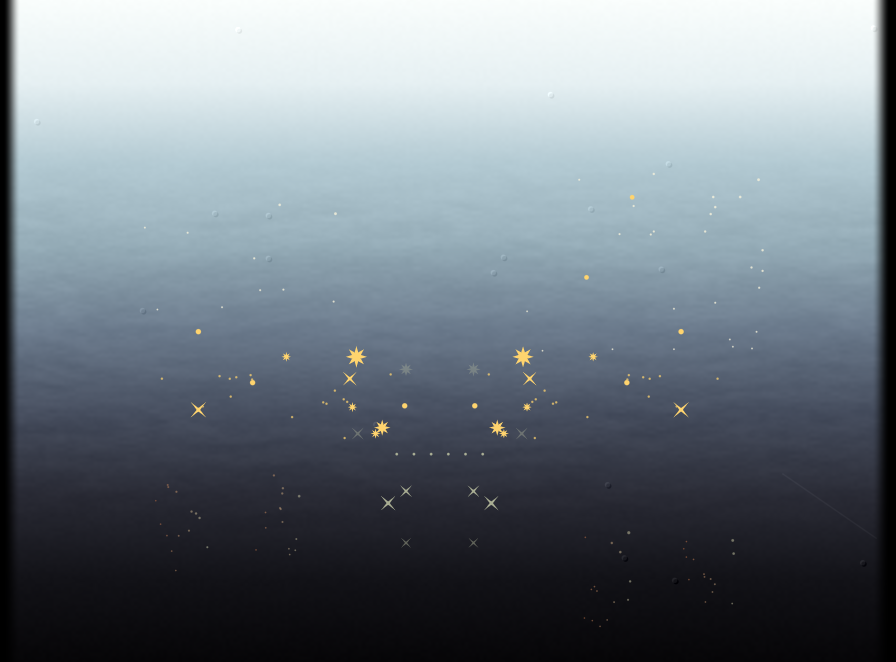
This background is drawn by a Shadertoy shader. Its source:

```glsl
// Golden stars mirrored over a misty sea fading from white sky to black depths.

float hash(vec2 p) {
    return fract(sin(dot(p, vec2(127.1, 311.7))) * 43758.5453);
}

vec2 hash2(float n) {
    return vec2(hash(vec2(n, 1.3)), hash(vec2(n, 7.9)));
}

float noise(vec2 p) {
    vec2 i = floor(p), f = fract(p);
    f = f * f * (3.0 - 2.0 * f);
    return mix(mix(hash(i), hash(i + vec2(1, 0)), f.x),
               mix(hash(i + vec2(0, 1)), hash(i + vec2(1, 1)), f.x), f.y);
}

// Evenly spaced colour stops, bottom to top
vec3 seaGradient(float y) {
    vec3 stops[9] = vec3[9](
        vec3(0.025, 0.022, 0.03), vec3(0.07, 0.07, 0.09), vec3(0.16, 0.165, 0.205),
        vec3(0.275, 0.305, 0.37), vec3(0.42, 0.48, 0.55), vec3(0.58, 0.67, 0.715),
        vec3(0.70, 0.79, 0.825), vec3(0.90, 0.94, 0.95), vec3(0.98, 0.995, 0.99));
    float t = clamp(y, 0.0, 0.999) * 8.0;
    int i = int(t);
    return mix(stops[i], stops[i + 1], fract(t));
}

float dotMask(vec2 p, float r) {
    float px = 0.75 / iResolution.y;
    return 1.0 - smoothstep(max(r - px, 0.0), r + px, length(p));
}

// Tapered spikes folded around the centre; the first one points along turn
float starMask(vec2 p, float r, float points, float width, float turn) {
    float px = 1.0 / iResolution.y, wedge = 6.28318 / points;
    float a = mod(atan(p.y, p.x + 1e-6) - turn + 0.5 * wedge, wedge) - 0.5 * wedge;
    vec2 v = length(p) * vec2(cos(a), sin(a));
    float spike = clamp(0.5 + (width * (r - v.x) - abs(v.y)) / px, 0.0, 1.0);
    return spike * (1.0 - smoothstep(r - px, r + px, length(p)));
}

float burst(vec2 p, float r) { return starMask(p, r, 8.0, 0.3, 0.0); }

float cross4(vec2 p, float r) {
    return max(starMask(p, r, 4.0, 0.13, 0.7854), dotMask(p, r * 0.2));
}

void mainImage(out vec4 fragColor, in vec2 fragCoord) {
    vec2 uv = fragCoord / iResolution.xy;
    vec2 p = uv * vec2(1.355, 1.0);
    vec3 gold = vec3(1.0, 0.83, 0.43), pale = vec3(0.75, 0.77, 0.64);

    // Sea with wind ripples
    float ripple = noise(p * vec2(14, 75) + 3.0 * noise(p * 6.0)) * 0.6
                 + noise(p * vec2(65, 190)) * 0.4 - 0.5;
    float water = smoothstep(0.1, 0.4, uv.y) * (1.0 - smoothstep(0.62, 0.85, uv.y));
    vec3 col = seaGradient(uv.y + 0.008 * (noise(p * vec2(3, 9)) - 0.5));
    col += 0.045 * ripple * water + 0.008 * (noise(p * 180.0) - 0.5);

    // Bubbles and a faint scratch
    for (float i = 0.0; i < 18.0; i++) {
        vec2 d = p - hash2(i + 60.0) * vec2(1.3, 0.85) - vec2(0.03, 0.12);
        col += 0.07 * (dotMask(d, 0.004) - dotMask(d + vec2(-0.002, 0.002), 0.004));
    }
    vec2 s = p - vec2(1.184, 0.284), along = vec2(0.141, -0.097);
    float t = clamp(dot(s, along) / dot(along, along), 0.0, 1.0);
    col += 0.035 * dotMask(s - along * t, 0.001);

    // Small pale sparks, most of them on the upper right
    for (float i = 0.0; i < 36.0; i++) {
        vec2 h = hash2(i);
        vec2 c = i < 26.0 ? vec2(0.78 + 0.39 * h.x, 0.46 + 0.29 * h.y)
                          : vec2(0.16 + 0.36 * h.x, 0.48 + 0.22 * h.y);
        col = mix(col, vec3(0.97, 0.95, 0.86), 0.8 * dotMask(p - c, 0.0012 + 0.001 * h.x * h.y));
    }
    col = mix(col, gold, dotMask(p - vec2(0.956, 0.702), 0.0035));
    col = mix(col, gold, dotMask(p - vec2(0.887, 0.581), 0.0035));

    // Dim embers sinking in four columns
    vec4 columns = vec4(0.274, 0.42, 0.919, 1.074);
    vec4 bottoms = vec4(0.13, 0.15, 0.05, 0.07);
    for (int i = 0; i < 56; i++) {
        vec2 h = hash2(float(i) + 200.0);
        int k = i % 4;
        vec2 c = vec2(columns[k] + 0.08 * (h.x - 0.5), bottoms[k] + 0.15 * h.y);
        vec3 ember = mix(vec3(0.75, 0.42, 0.25), pale, h.x);
        col = mix(col, ember, 0.55 * dotMask(p - c, 0.001 + 0.0015 * h.y * h.x));
    }

    // Mirrored golden constellation
    vec2 m = vec2(abs(p.x - 0.665), p.y);
    float glint = max(burst(m - vec2(0.126, 0.461), 0.016), burst(m - vec2(0.087, 0.354), 0.012));
    glint = max(glint, cross4(m - vec2(0.136, 0.428), 0.014));
    glint = max(glint, cross4(m - vec2(0.365, 0.381), 0.016));
    glint = max(glint, burst(m - vec2(0.232, 0.461), 0.007));
    glint = max(glint, burst(m - vec2(0.132, 0.385), 0.007));
    glint = max(glint, burst(m - vec2(0.097, 0.345), 0.007));
    glint = max(glint, dotMask(m - vec2(0.053, 0.387), 0.004));
    glint = max(glint, dotMask(m - vec2(0.283, 0.422), 0.004));
    glint = max(glint, dotMask(m - vec2(0.365, 0.499), 0.004));
    for (float i = 0.0; i < 16.0; i++) {
        vec2 h = hash2(i + 90.0);
        glint = max(glint, 0.75 * dotMask(m - vec2(0.07 + 0.36 * h.x, 0.33 + 0.11 * h.y), 0.0017));
    }
    col = mix(col, gold, glint);

    // Mirrored pale stars, with a row of beads above them
    float faint = max(cross4(m - vec2(0.078, 0.24), 0.015), cross4(m - vec2(0.051, 0.258), 0.012));
    faint = max(faint, 0.5 * cross4(m - vec2(0.051, 0.18), 0.01));
    faint = max(faint, 0.35 * burst(m - vec2(0.051, 0.442), 0.01));
    faint = max(faint, 0.4 * cross4(m - vec2(0.124, 0.345), 0.012));
    vec2 bead = vec2(mod(m.x, 0.026) - 0.013, m.y - 0.314);
    faint = max(faint, dotMask(bead, 0.002) * step(m.x, 0.078));
    col = mix(col, pale, 0.85 * faint);

    // Soft black side borders
    col *= smoothstep(0.004, 0.023, uv.x) * (1.0 - smoothstep(0.973, 0.993, uv.x));
    fragColor = vec4(clamp(col, 0.0, 1.0), 1.0);
}
```
